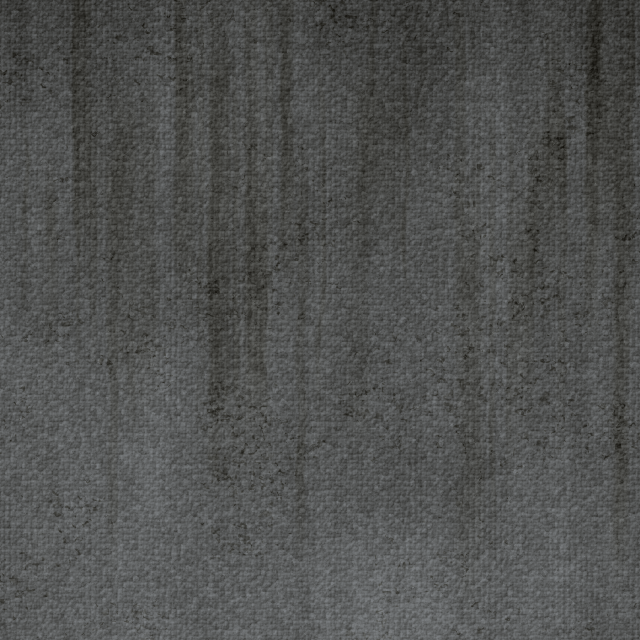
Give the GLSL for this texture, as a WebGL 1 fragment shader.

```glsl
precision highp float;
// Weathered grey concrete: a wall that darkens upward, with damp vertical drips
// and faint formwork ribs. Cellular noise makes the lit grains and the pits;
// layered value noise makes the stains and breaks up the edges.

uniform vec2 u_resolution;

const vec3 DARK_GREY = vec3(0.20, 0.20, 0.19);
const vec3 LIGHT_GREY = vec3(0.42, 0.43, 0.435);
const vec3 DAMP_TINT = vec3(1.01, 1.0, 0.965);

vec2 hash2(vec2 p) {
  vec3 q = fract(p.xyx * vec3(0.1031, 0.1030, 0.0973));
  q += dot(q, q.yzx + 33.33);
  return fract((q.xx + q.yz) * q.zy);
}

float valueNoise(vec2 p) {
  vec2 cell = floor(p);
  vec2 f = fract(p);
  f = f * f * (3.0 - 2.0 * f);
  float low = mix(hash2(cell).x, hash2(cell + vec2(1.0, 0.0)).x, f.x);
  float high = mix(hash2(cell + vec2(0.0, 1.0)).x, hash2(cell + 1.0).x, f.x);
  return mix(low, high, f.y);
}

float layeredNoise(vec2 p) {
  float sum = 0.0;
  float weight = 0.5;
  for (int i = 0; i < 4; i++) {
    sum += weight * valueNoise(p);
    p = p * 2.03 + vec2(17.3, 9.1);
    weight *= 0.5;
  }
  return sum / 0.9375;
}

// Nearest cell: x is its distance, y its random value.
vec2 cellular(vec2 p) {
  vec2 cell = floor(p);
  vec2 nearest = vec2(9.0, 0.0);
  for (int j = -1; j <= 1; j++) {
    for (int i = -1; i <= 1; i++) {
      vec2 id = cell + vec2(float(i), float(j));
      float d = length(id + 0.15 + 0.7 * hash2(id) - p);
      if (d < nearest.x) nearest = vec2(d, hash2(id + 71.7).y);
    }
  }
  return nearest;
}

// One drip per column, with random place, width, start and length.
float drips(vec2 p, float columns, float seed) {
  float x = p.x * columns + seed;
  float id = floor(x);
  vec2 shape = hash2(vec2(id, seed));
  vec2 span = hash2(vec2(id, seed + 40.0));
  float halfWidth = mix(0.12, 0.36, shape.x);
  float side = abs(fract(x) - mix(0.38, 0.62, shape.y));
  float body = 1.0 - smoothstep(halfWidth - 0.10, halfWidth + 0.10, side);
  float top = mix(0.65, 1.15, span.x);
  float bottom = top - mix(0.2, 0.75, span.y);
  float along = smoothstep(bottom - 0.1, bottom + 0.15, p.y)
              * (1.0 - smoothstep(top - 0.12, top + 0.08, p.y));
  return body * along * smoothstep(0.15, 0.7, hash2(vec2(seed, id)).x);
}

// Slope of the grain surface toward the light, plus each grain's own shade.
float grainRelief(vec2 p, float density) {
  vec2 here = cellular(p * density);
  vec2 lit = cellular(p * density + vec2(-0.25, 0.35));
  return 0.095 * (lit.x - here.x) + 0.06 * (here.y - 0.5);
}

// Sparse ragged holes, gathered where the cluster mask is high.
float pits(vec2 p, float density, float cluster) {
  vec2 ragged = vec2(valueNoise(p * 190.0), valueNoise(p * 190.0 + 31.0)) - 0.5;
  vec2 cell = cellular(p * density * vec2(0.85, 1.15) + ragged * 0.9);
  float radius = 0.42 * smoothstep(0.95 - 0.5 * cluster, 1.15, cell.y);
  return (1.0 - smoothstep(radius * 0.4, radius + 0.08, cell.x))
       * smoothstep(0.03, 0.16, radius);
}

void main() {
  vec2 uv = gl_FragCoord.xy / u_resolution.xy;
  vec2 p = gl_FragCoord.xy / u_resolution.y;

  // Broad light and stains
  float tone = mix(0.382, 0.308, uv.y) - 0.05 * smoothstep(0.72, 1.05, uv.y);
  tone -= 0.025 * smoothstep(0.30, 0.55, abs(uv.x - 0.5));
  tone += 0.10 * (layeredNoise(p * vec2(5.0, 3.5) + 4.0) - 0.5);
  tone += 0.06 * (layeredNoise(p * vec2(32.0, 2.2) + 12.0) - 0.5);

  // Damp drips with wandering, broken edges
  float wander = layeredNoise(p * vec2(24.0, 11.0)) - 0.5;
  vec2 run = p + vec2(0.014, 0.15) * wander;
  float damp = 0.6 * drips(run, 9.0, 3.0) + 0.7 * drips(run, 19.0, 11.0)
             + 0.55 * drips(run, 37.0, 23.0);
  damp = min(damp, 1.3) * (0.6 + 0.8 * layeredNoise(p * vec2(30.0, 14.0) + 7.0));
  tone -= 0.062 * damp;

  // Formwork ribs, worn away in patches
  float wear = smoothstep(0.35, 0.65, layeredNoise(p * 6.0 + 20.0));
  tone += 0.013 * wear * sin(6.2832 * (p.x * 112.0 + 0.25 * wander));

  // Grains and fine grit
  tone += grainRelief(p, 120.0) + 0.7 * grainRelief(p + 3.7, 215.0);
  tone += 0.065 * (valueNoise(p * 330.0) - 0.5);
  float glint = smoothstep(0.92, 1.0, valueNoise(p * 230.0 + 50.0));
  tone += 0.05 * glint;

  // Pits in two sizes
  float cluster = smoothstep(0.35, 0.75, layeredNoise(p * vec2(8.0, 9.0) + 33.0));
  float holes = pits(p, 85.0, cluster) + 0.7 * pits(p + 5.3, 46.0, cluster);
  tone -= 0.10 * min(holes, 1.2);

  float shade = clamp((tone - 0.20) / 0.225, -0.55, 1.25);
  vec3 color = mix(DARK_GREY, LIGHT_GREY, shade);
  color *= mix(vec3(1.0), DAMP_TINT, clamp(damp + holes, 0.0, 1.0));
  gl_FragColor = vec4(color, 1.0);
}
```
